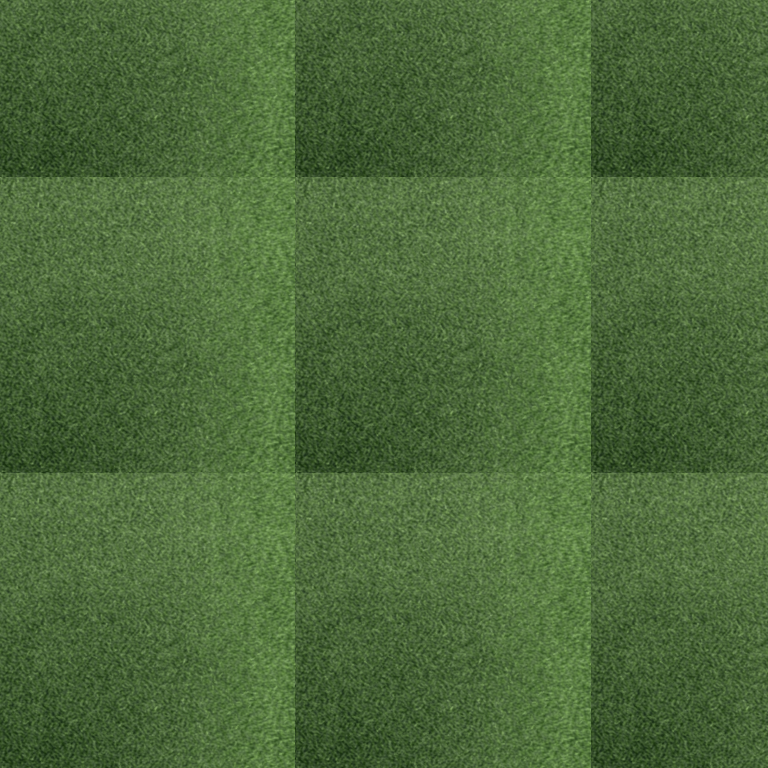
This texture is drawn by a WebGL 1 fragment shader. Its source:

```glsl
precision highp float;

uniform vec2 u_resolution;

float hash(vec2 p) {
    vec3 q = fract(vec3(p.xyx) * 0.1031);
    q += dot(q, q.yzx + 33.33);
    return fract((q.x + q.y) * q.z);
}

float cornerSlope(vec2 cell, vec2 offset) {
    float angle = 6.2832 * hash(cell);
    return dot(vec2(cos(angle), sin(angle)), offset);
}

float gradientNoise(vec2 p) {
    vec2 i = floor(p), f = fract(p);
    vec2 e = vec2(1.0, 0.0);
    vec2 w = f * f * f * (f * (f * 6.0 - 15.0) + 10.0);
    float low = mix(cornerSlope(i, f), cornerSlope(i + e, f - e), w.x);
    float high = mix(cornerSlope(i + e.yx, f - e.yx), cornerSlope(i + 1.0, f - 1.0), w.x);
    return mix(low, high, w.y);
}

// Noise stretched along one direction
float fibres(vec2 p, float angle, vec2 scale) {
    float c = cos(angle), s = sin(angle);
    return gradientNoise(vec2(c * p.x + s * p.y, c * p.y - s * p.x) * scale + 250.0);
}

// Short pale strokes, one per cell
float blades(vec2 p, float lean) {
    vec2 cell = floor(p);
    float light = 0.0;
    for (int j = -1; j <= 1; j++) {
        for (int i = -1; i <= 1; i++) {
            vec2 id = cell + vec2(float(i), float(j)) + 60.0;
            vec2 root = id - 60.0 + vec2(hash(id), hash(id + 91.7));
            float angle = mix(3.1416 * hash(id + 37.3), 1.4 * hash(id + 53.1) - 0.4, lean);
            vec2 along = vec2(cos(angle), sin(angle));
            vec2 d = p - root;
            float reach = 0.1 + 0.3 * hash(id + 17.9);
            d -= along * clamp(dot(d, along), -reach, reach);
            float bright = hash(id + 71.3);
            light += bright * bright * (1.0 - smoothstep(0.04, 0.28, length(d)));
        }
    }
    return light;
}

// Slow shading over one tile: dark lower left, pale top and right
float shading(vec2 p) {
    float right = smoothstep(0.4, 0.95, p.x);
    float top = smoothstep(0.1, 1.0, p.y);
    float tone = 0.24 + 0.13 * p.x + 0.33 * right;
    tone += 0.31 * top * (1.0 - 0.65 * right);
    tone += 0.05 * smoothstep(0.55, 0.61, p.y) * (1.0 - right);
    tone -= 0.2 * exp(-dot(p * vec2(2.6, 5.0), p * vec2(2.6, 5.0)));
    return tone;
}

void main() {
    vec2 uv = gl_FragCoord.xy / u_resolution;
    vec2 p = fract(uv / 0.385);
    // Very narrow blend into the next tile at the seams
    vec2 shaded = p * (1.0 - smoothstep(0.997, 1.0, p));
    float ragged = 0.25 * gradientNoise(p * 24.0 + 30.0);
    float right = smoothstep(0.55, 1.0, shaded.x + ragged * step(0.3, shaded.x));

    // Patches and faint upright bands
    float tone = shading(shaded);
    tone += 0.11 * gradientNoise(p * 7.0 + 20.0);
    tone += 0.2 * gradientNoise(p * 27.0 + 40.0);
    tone += 0.09 * gradientNoise(p * vec2(24.0, 2.5) + 80.0);

    // Fibres leaning either way, flatter at the right
    float lean = smoothstep(-0.2, 0.2, gradientNoise(p * 23.0 + 110.0));
    float grain = mix(fibres(p, 0.9, vec2(65.0, 112.0)), fibres(p, 2.4, vec2(65.0, 112.0)), lean);
    grain = mix(grain, fibres(p, 0.3, vec2(52.0, 104.0)), right);
    tone += 0.68 * grain + 0.5 * fibres(p, 1.3, vec2(128.0, 100.0));
    tone += 0.22 * fibres(p, 0.5, vec2(55.0, 48.0));
    tone += 0.34 * blades(p * 58.0, right) - 0.07;

    vec3 shadowGreen = vec3(0.20, 0.30, 0.15);
    vec3 paleGreen = vec3(0.44, 0.56, 0.34);
    vec3 color = mix(shadowGreen, paleGreen, clamp(tone, -0.4, 1.5));
    color += vec3(-0.01, 0.01, -0.02) * right;
    // Cooler and warmer blades
    color += vec3(0.02, 0.0, 0.06) * fibres(p, 2.0, vec2(60.0, 90.0));
    gl_FragColor = vec4(color, 1.0);
}
```
